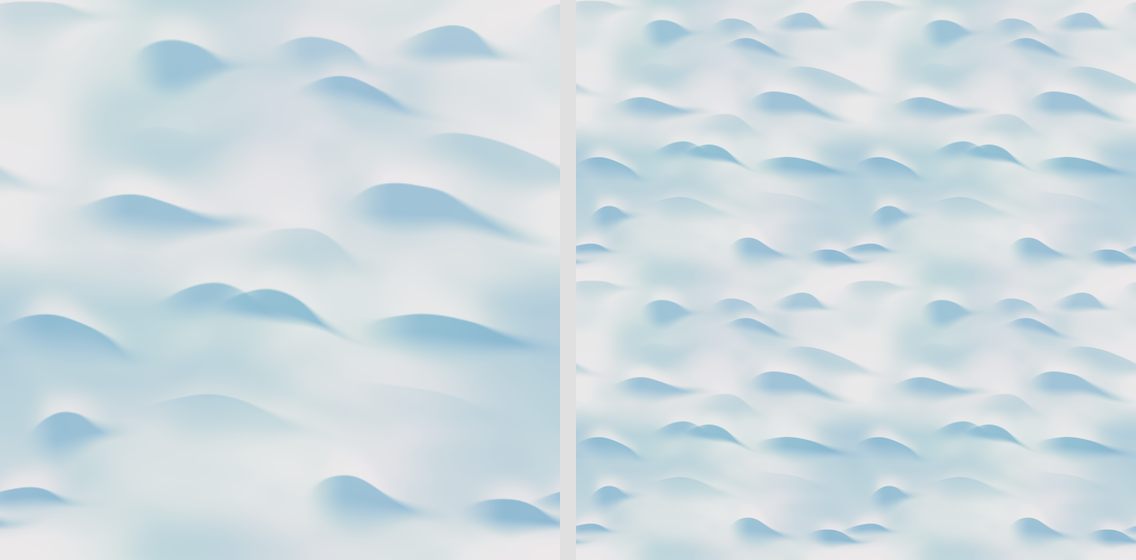
Left, the tile; right, the same tile 2 across and 2 down.
This texture is drawn by a Shadertoy shader. Its source:

```glsl
const vec2 DUNE_GRID = vec2(4.0, 6.0);    // dunes across and up the tile
const vec2 HAZE_REPEATS = vec2(3.0, 5.0); // broadest haze patches
const float HAZE_MEAN = 2.6;              // tone: 0 is blush white, 6 deep blue
const float HAZE_CONTRAST = 5.2;
const float DUNE_TONE = 5.9;
const float GLOW_TONE = 0.5;
const float CREST_EDGE = 0.005;
const float TAIL_EDGE = 0.045;
const float BROAD_WARP = 0.07;
const float FINE_WARP = 0.012;

const vec3 TONES[7] = vec3[7](
    vec3(0.94, 0.92, 0.915),
    vec3(0.91, 0.91, 0.915),
    vec3(0.85, 0.88, 0.89),
    vec3(0.78, 0.85, 0.87),
    vec3(0.72, 0.82, 0.86),
    vec3(0.65, 0.78, 0.85),
    vec3(0.55, 0.73, 0.82));

vec3 hash3(vec2 cell, float seed) {
    vec3 q = fract(vec3(cell.xyx + seed * 17.0) * vec3(0.1031, 0.1030, 0.0973));
    q += dot(q, q.yxz + 33.33);
    return fract((q.xxy + q.yzz) * q.zyx);
}

// Value noise that wraps after a whole number of repeats
float wrapNoise(vec2 p, vec2 repeats, float seed) {
    p *= repeats;
    vec2 i = floor(p), f = p - i;
    vec2 s = f * f * f * (f * (f * 6.0 - 15.0) + 10.0);
    vec2 a = mod(i, repeats), b = mod(i + 1.0, repeats);
    float low = mix(hash3(a, seed).x, hash3(vec2(b.x, a.y), seed).x, s.x);
    float high = mix(hash3(vec2(a.x, b.y), seed).x, hash3(b, seed).x, s.x);
    return mix(low, high, s.y);
}

float haze(vec2 p, float seed) {
    return 0.60 * wrapNoise(p, HAZE_REPEATS, seed)
         + 0.28 * wrapNoise(p, HAZE_REPEATS * 2.0, seed + 1.0)
         + 0.12 * wrapNoise(p, HAZE_REPEATS * 4.0, seed + 2.0);
}

vec2 warp(vec2 p, vec2 repeats, float seed) {
    return vec2(wrapNoise(p, repeats, seed), wrapNoise(p, repeats, seed + 1.0)) - 0.5;
}

// Lays one dune over the tone: crisp crest, fading body, pale glow above
float addDune(float tone, vec2 offset, vec3 shape, vec3 look) {
    float halfWidth = mix(0.11, 0.23, shape.x);
    float u = offset.x / halfWidth;
    float lean = u + 0.3;
    float hump = exp(-4.0 * lean * lean);
    float crest = mix(0.015, 0.05, shape.y) * hump - mix(-0.03, 0.17, shape.z) * offset.x;
    float depth = crest - offset.y;

    float thickness = mix(0.06, 0.13, look.x) * (0.35 + 0.65 * hump);
    float ends = 1.0 - smoothstep(0.35, 1.0, abs(u));
    float edge = mix(CREST_EDGE, TAIL_EDGE, smoothstep(0.25, 1.0, abs(lean)));
    float top = smoothstep(0.0, edge, depth);
    float bottom = 1.0 - smoothstep(mix(0.05, 0.55, look.y), 1.0, depth / thickness);
    float strength = smoothstep(0.05, 0.75, look.z);

    float glow = (1.0 - smoothstep(0.0, 0.065, -depth)) * (1.0 - top);
    glow *= (1.0 - smoothstep(0.1, 0.85, abs(lean))) * ends;
    tone = mix(tone, GLOW_TONE, 0.75 * glow * strength);
    return mix(tone, DUNE_TONE, 0.92 * top * bottom * ends * strength);
}

// Visits far rows first so nearer dunes cover them
float addDunes(float tone, vec2 p) {
    vec2 home = floor(p * DUNE_GRID);
    for (int row = 1; row >= -1; row--) {
        for (int column = -1; column <= 1; column++) {
            vec2 cell = home + vec2(column, row);
            vec2 id = mod(cell, DUNE_GRID);
            vec2 jitter = mix(vec2(0.2), vec2(0.8), hash3(id, 11.0).xy);
            vec2 center = (cell + jitter) / DUNE_GRID;
            tone = addDune(tone, p - center, hash3(id, 12.0), hash3(id, 13.0));
        }
    }
    return tone;
}

vec3 toneColor(float tone) {
    tone = clamp(tone, 0.0, 5.999);
    int i = int(tone);
    return mix(TONES[i], TONES[i + 1], fract(tone));
}

void mainImage(out vec4 fragColor, in vec2 fragCoord) {
    vec2 uv = fragCoord / iResolution.xy;

    // Bend the plane so crests and haze flow irregularly
    vec2 p = uv + BROAD_WARP * warp(uv, vec2(4.0, 5.0), 1.0);
    p += FINE_WARP * warp(uv, vec2(11.0, 13.0), 3.0);

    float tone = HAZE_MEAN + HAZE_CONTRAST * (haze(p, 5.0) - 0.5);
    tone = addDunes(tone, p);

    // Thin veils drift over the dunes
    tone += 1.3 * (haze(p + 0.37, 8.0) - 0.5);

    // Gentle drift between cyan and lavender
    float tint = wrapNoise(p, vec2(4.0, 7.0), 15.0) - 0.5;
    vec3 color = toneColor(tone) + tint * vec3(0.022, -0.008, 0.008);
    fragColor = vec4(color, 1.0);
}
```
